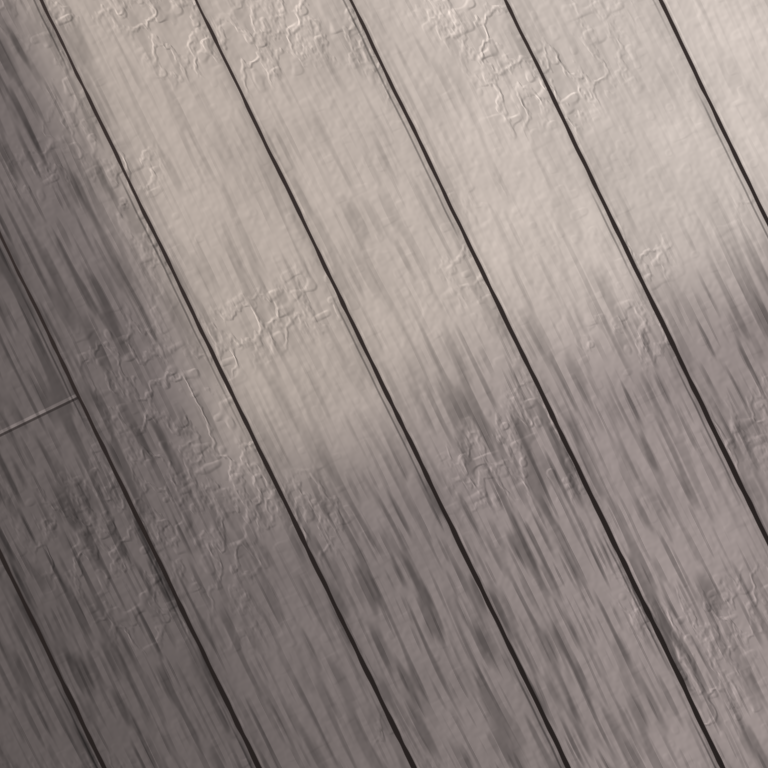
A Shadertoy shader for this texture:

```glsl
#define TILT 0.4516
#define PLANK_WIDTH 0.1813
#define FIRST_SEAM 0.4847
#define SEAM_HALF_WIDTH 0.0026
#define JOINT_POS -0.393
#define JOINT_SPACING 1.4
#define GRAIN_DEPTH 0.27
#define RELIEF_DEPTH 0.28

const vec3 SUNLIT_NEAR = vec3(0.73, 0.68, 0.645);
const vec3 SUNLIT_FAR = vec3(0.81, 0.765, 0.735);
const vec3 SHADE_DEEP = vec3(0.39, 0.36, 0.355);
const vec3 SHADE_SOFT = vec3(0.60, 0.555, 0.545);
const vec3 GAP_COLOR = vec3(0.13, 0.11, 0.105);

float hash(vec2 p) {
    vec3 h = fract(p.xyx * vec3(0.1031, 0.1030, 0.0973));
    h += dot(h, h.yzx + 33.33);
    return fract((h.x + h.y) * h.z);
}

float noise(vec2 p) {
    vec2 cell = floor(p), f = fract(p);
    f = f * f * (3.0 - 2.0 * f);
    return mix(mix(hash(cell), hash(cell + vec2(1, 0)), f.x),
               mix(hash(cell + vec2(0, 1)), hash(cell + 1.0), f.x), f.y);
}

float fbm(vec2 p) {
    float sum = 0.0, amp = 0.5;
    for (int i = 0; i < 4; i++) {
        sum += amp * noise(p);
        p = p * 2.03 + 17.3;
        amp *= 0.5;
    }
    return sum;
}

// Paint thickness: fine pimples, sparse blobs and wrinkled patches
float paintHeight(vec2 q) {
    float patches = smoothstep(0.45, 0.75, noise(q * 8.0 + 4.0));
    float blobs = smoothstep(0.62, 0.88, noise(q * 75.0 + 31.0));
    float wrinkle = 1.0 - abs(2.0 * fbm(q * vec2(42.0, 26.0)) - 0.95);
    return 0.24 * noise(q * 170.0) + 0.22 * noise(q * 95.0)
         + blobs * (0.15 + 0.65 * patches) + 0.7 * patches * smoothstep(0.8, 1.0, wrinkle);
}

// Short dark streaks running along the planks
float grain(vec2 q) {
    q.x += 0.006 * noise(q * vec2(14.0, 7.0));
    float coarse = noise(vec2(q.x * 145.0, q.y * 15.0));
    float fine = noise(vec2(q.x * 250.0, q.y * 24.0) + 50.0);
    return 0.75 * smoothstep(0.52, 0.88, coarse) + 0.45 * smoothstep(0.45, 0.9, fine);
}

float line(float dist, float halfWidth, float blur) {
    return 1.0 - smoothstep(halfWidth - blur, halfWidth + blur, abs(dist));
}

void mainImage(out vec4 fragColor, in vec2 fragCoord) {
    vec2 uv = fragCoord / iResolution.xy;
    float blur = max(0.9 / iResolution.y, 0.0012);

    // q.x runs across the planks, q.y along them
    float c = cos(TILT), s = sin(TILT);
    vec2 q = vec2(c * uv.x + s * uv.y, s * uv.x - c * uv.y);

    float wobble = 0.0012 * (noise(vec2(q.y * 35.0, 2.0)) - 0.5);
    float across = (q.x + wobble - FIRST_SEAM) / PLANK_WIDTH;
    float id = floor(across + 0.5);
    float seamDist = (across - id) * PLANK_WIDTH;
    float plank = floor(across);
    vec2 plankQ = q + vec2(0.0, plank * 3.7);

    // Sunlit area bounded by one edge along the planks and one across them
    float drift = 0.12 * (noise(q * 5.0) - 0.5);
    float sun = smoothstep(-0.6, 0.25, across + 2.0 * drift)
              * (1.0 - smoothstep(-0.31, -0.06, q.y + 0.5 * drift));
    vec3 sunlit = mix(SUNLIT_NEAR, SUNLIT_FAR, smoothstep(0.55, 1.25, q.x));
    vec3 shade = mix(SHADE_DEEP, SHADE_SOFT, smoothstep(0.08, 0.9, q.x));
    vec3 color = mix(shade, sunlit, sun);
    color *= 0.98 + 0.04 * hash(vec2(plank, 5.0));
    color *= 0.95 + 0.1 * fbm(q * 14.0);

    // Grain shows most in the shade, raised paint catches the light
    float wear = 0.55 + 0.8 * noise(plankQ * vec2(9.0, 5.0));
    color *= 1.0 - GRAIN_DEPTH * mix(1.0, 0.33, sun) * wear * grain(plankQ);
    vec2 toLight = vec2(-0.0016, -0.0021);
    float relief = paintHeight(plankQ - 0.5 * toLight) - paintHeight(plankQ + 0.5 * toLight);
    color *= 1.0 + RELIEF_DEPTH * clamp(relief, -1.0, 0.8);

    // Butt joint: pale ridge with a dark lower edge
    float jointDist = q.y - JOINT_POS - JOINT_SPACING * (plank + 2.0);
    color = mix(color, GAP_COLOR, 0.5 * line(jointDist - 0.0035, 0.0016, blur));
    color = mix(color, color * 1.25, line(jointDist, 0.0022, blur));

    // Seams: soft edge, side groove, worn lip and dark gap widening downward
    float depth = smoothstep(-0.9, 0.3, q.y);
    float worn = noise(vec2(q.y * 60.0, id * 9.0));
    color *= 1.0 - 0.16 * exp(-abs(seamDist) * 130.0);
    float groove = smoothstep(0.35, 0.7, noise(vec2(q.y * 7.0, id * 5.0)));
    color *= 1.0 - 0.28 * groove * line(seamDist + 0.0085, 0.0011, blur);
    color *= 1.0 + 0.14 * worn * line(seamDist - 0.0055, 0.0012, blur);
    float gapWidth = SEAM_HALF_WIDTH * (0.7 + 0.45 * depth + 0.35 * (worn - 0.5));
    vec3 gap = mix(GAP_COLOR * 1.6, GAP_COLOR, depth);
    color = mix(color, gap, 0.93 * line(seamDist, gapWidth, blur));

    fragColor = vec4(clamp(color, 0.0, 1.0), 1.0);
}
```
